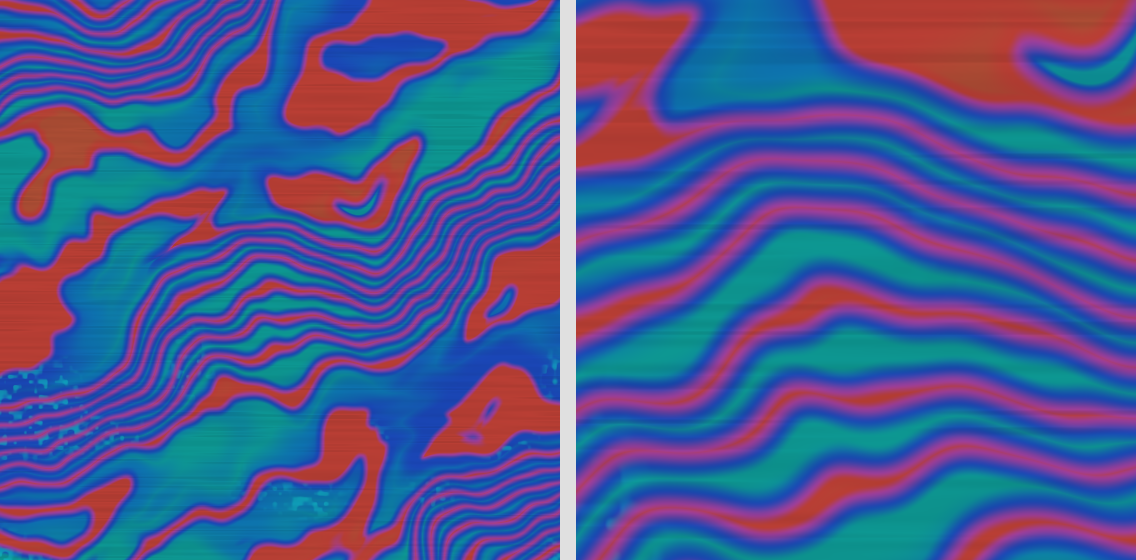
Left, the full canvas; right, a detail of the centre.
Reproduce this texture procedurally as a three.js fragment shader.

```glsl
// Iridescent contour bands: a stepped, tilted height field of layered sines is
// sliced into level lines. Steep slopes give thin magenta lines, plains give
// broad red veins and islands on blue to teal, under faint horizontal streaks.

#define TILT 0.42        // direction of the bands, radians
#define STEP_SIZE 0.55   // distance between steep slopes
#define STEP_LINES 7.0   // level lines on each slope
#define WARP 0.06        // waviness of the slopes
#define ISLANDS 0.75     // relief of the plains
#define LINE_SHARE 0.35  // share of each level taken by its line
#define SOFTNESS 0.005   // blur of the line edges
#define STREAKS 0.10     // strength of the horizontal streaks
#define STREAK_ROWS 190.0

varying vec2 vUv;

const float TAU = 6.2831853;
const vec3 BLUE = vec3(0.10, 0.27, 0.70);
const vec3 CERULEAN = vec3(0.05, 0.44, 0.67);
const vec3 TEAL = vec3(0.05, 0.58, 0.56);
const vec3 MAGENTA = vec3(0.62, 0.24, 0.59);
const vec3 RED = vec3(0.71, 0.24, 0.20);
const vec3 RUST = vec3(0.64, 0.32, 0.20);
const vec3 SPARK = vec3(0.06, 0.70, 0.74);

float hash(vec2 p) {
  vec3 q = fract(p.xyx * 0.1031);
  q += dot(q, q.yzx + 33.33);
  return fract((q.x + q.y) * q.z);
}

float valueNoise(vec2 p) {
  vec2 cell = floor(p);
  vec2 f = fract(p);
  f = f * f * (3.0 - 2.0 * f);
  float low = mix(hash(cell), hash(cell + vec2(1.0, 0.0)), f.x);
  float high = mix(hash(cell + vec2(0.0, 1.0)), hash(cell + 1.0), f.x);
  return mix(low, high, f.y);
}

// Layered sines, turned and bent at every octave, about -1 to 1
float swell(vec2 p) {
  float sum = 0.0;
  float amp = 1.0;
  for (int i = 0; i < 4; i++) {
    sum += amp * sin(p.x + 0.7 * sin(p.y * 0.8)) * cos(p.y + 0.5 * sin(p.x * 0.6));
    p = mat2(0.8, 0.6, -0.6, 0.8) * p * 1.8 + vec2(1.7, 4.1);
    amp *= 0.42;
  }
  return sum;
}

// Position along and across the bands
vec2 tilted(vec2 p) {
  float c = cos(TILT);
  float s = sin(TILT);
  return vec2(c * p.x + s * p.y, c * p.y - s * p.x);
}

// Staircase: steep slopes between wide plains dotted with islands
float terrain(vec2 p) {
  vec2 q = tilted(p);
  q.y += WARP * swell(q * vec2(10.0, 6.0) + 2.0);
  float level = (q.y - 0.2) / STEP_SIZE;
  float ramp = 1.333 * sin(TAU * level) + 0.167 * sin(2.0 * TAU * level);
  float stairs = level + ramp / TAU;
  return STEP_LINES * stairs + 0.35 + ISLANDS * swell(q * vec2(6.0, 13.0) + 5.0);
}

void main() {
  vec2 p = vUv;

  // Signed distance into the nearest level line, in canvas units
  float h = terrain(p);
  vec2 e = vec2(0.002, 0.0);
  vec2 slope = vec2(terrain(p + e.xy) - h, terrain(p + e.yx) - h) / e.x;
  float steepness = 2.0 * sqrt(dot(slope, slope) + 2.5);
  float offLine = 2.0 * abs(fract(h) - 0.5);
  float inside = (LINE_SHARE - offLine) / steepness;

  // Ground: broad patches of blue to teal, with a blue halo by the lines
  float patches = swell(tilted(p) * vec2(4.0, 8.0) + 1.0);
  float tone = 0.5 * patches + 0.6 * offLine;
  vec3 color = mix(BLUE, CERULEAN, smoothstep(-0.1, 0.4, tone));
  color = mix(color, TEAL, smoothstep(0.35, 0.85, tone));
  color = mix(BLUE, color, smoothstep(0.002, 0.013, -inside));

  // Sparse clusters of bright specks on the lower ground
  float cluster = smoothstep(0.7, 0.95, valueNoise(p * 9.0 + 40.0));
  cluster *= 1.0 - smoothstep(0.3, 0.6, p.y);
  float speck = smoothstep(0.5, 0.9, valueNoise(p * 110.0));
  color = mix(color, SPARK, 0.7 * cluster * speck);

  // Lines: magenta rims, red cores, rust in places
  color = mix(color, MAGENTA, smoothstep(-SOFTNESS, SOFTNESS, inside));
  color = mix(color, RED, smoothstep(0.003, 0.009, inside));
  float rust = smoothstep(0.2, 0.9, patches) * smoothstep(0.009, 0.02, inside);
  color = mix(color, RUST, 0.7 * rust);

  // Fine horizontal streaks
  float streak = valueNoise(vec2(p.x * 5.0, p.y * STREAK_ROWS) + 7.0);
  color *= 1.0 + STREAKS * (streak - 0.5);
  color *= 1.0 - STREAKS * smoothstep(0.7, 0.95, streak);

  gl_FragColor = vec4(color, 1.0);
}
```
